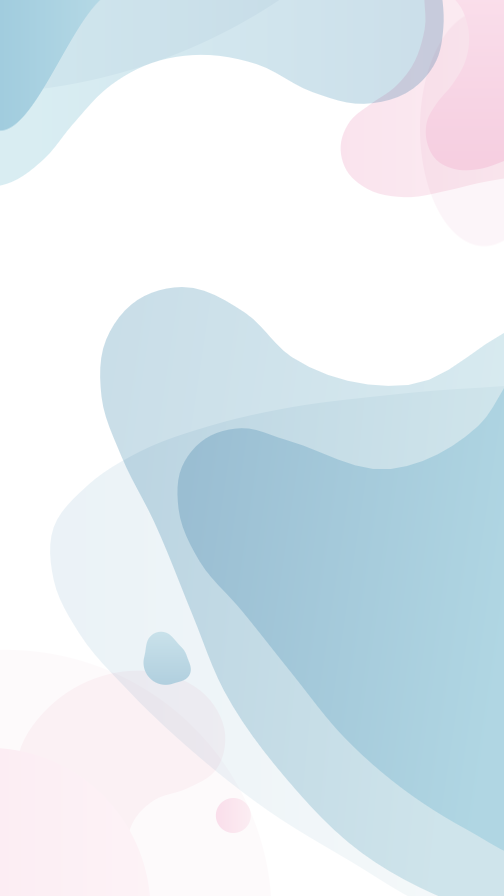
Reproduce this background procedurally as a Shadertoy shader.

```glsl
const vec2 CANVAS = vec2(432.0, 768.0);
const int N = 16;      // outline points per blob
const int STEPS = 6;   // chords per outline span

const vec3 WHITE = vec3(1.0);
const vec3 MIST_LEFT = vec3(0.92, 0.95, 0.968), MIST_RIGHT = vec3(0.96, 0.975, 0.98);
const vec3 SKY_LEFT = vec3(0.79, 0.87, 0.91), SKY_RIGHT = vec3(0.845, 0.918, 0.94);
const vec3 SEA_LEFT = vec3(0.605, 0.745, 0.825), SEA_RIGHT = vec3(0.69, 0.84, 0.89);
const vec3 CLOUD_LEFT = vec3(0.85, 0.93, 0.95), CLOUD_RIGHT = vec3(0.795, 0.872, 0.915);
const vec3 VEIL = vec3(0.96, 0.97, 0.98);
const vec3 CORNER_DEEP = vec3(0.63, 0.80, 0.87), CORNER_PALE = vec3(0.71, 0.85, 0.90);
const vec3 BLUSH = vec3(0.99, 0.962, 0.975);
const vec3 PETAL_LEFT = vec3(0.98, 0.89, 0.93), PETAL_RIGHT = vec3(0.985, 0.93, 0.95);
const vec3 ROSE_LOW = vec3(0.963, 0.81, 0.88), ROSE_HIGH = vec3(0.98, 0.87, 0.92);
const vec3 HAZE = vec3(0.993, 0.982, 0.986);
const vec3 SHELL = vec3(0.992, 0.963, 0.972);
const vec3 HILL_LEFT = vec3(0.988, 0.93, 0.953), HILL_RIGHT = vec3(0.992, 0.953, 0.967);
const vec3 BEAN_HIGH = vec3(0.79, 0.885, 0.92), BEAN_LOW = vec3(0.69, 0.81, 0.87);

// Outlines, in canvas units
const vec2 CLOUD[N] = vec2[N](
    vec2(-60, 828), vec2(-40, 602), vec2(-15, 606), vec2(10, 612), vec2(38, 632), vec2(62, 661),
    vec2(95, 695), vec2(130, 714), vec2(172, 721), vec2(220, 713), vec2(268, 689), vec2(312, 679),
    vec2(354, 692), vec2(374, 716), vec2(380, 744), vec2(378, 778));
const vec2 PETAL[N] = vec2[N](
    vec2(365, 783), vec2(364, 743), vec2(353, 711), vec2(338, 693), vec2(318, 679), vec2(300, 664),
    vec2(292, 643), vec2(297, 622), vec2(315, 606), vec2(346, 599), vec2(385, 605), vec2(410, 611),
    vec2(432, 615), vec2(470, 620), vec2(490, 720), vec2(480, 828));
const vec2 ROSE[N] = vec2[N](
    vec2(384, 778), vec2(397, 758), vec2(402, 738), vec2(399, 716), vec2(388, 696), vec2(374, 679),
    vec2(366, 664), vec2(366, 646), vec2(374, 631), vec2(390, 623), vec2(410, 623), vec2(432, 630),
    vec2(450, 638), vec2(470, 648), vec2(490, 720), vec2(480, 828));
const vec2 SKY[N] = vec2[N](
    vec2(156, 522), vec2(118, 511), vec2(91, 477), vec2(87, 428), vec2(104, 377), vec2(132, 321),
    vec2(165, 241), vec2(192, 176), vec2(245, 101), vec2(310, 37), vec2(385, -4), vec2(500, -32),
    vec2(450, 490), vec2(350, 438), vec2(250, 462), vec2(210, 500));
const vec2 MIST[N] = vec2[N](
    vec2(480, 436), vec2(400, 435), vec2(320, 428), vec2(250, 419), vec2(180, 403), vec2(120, 381),
    vec2(74, 351), vec2(46, 316), vec2(46, 271), vec2(68, 225), vec2(110, 176), vec2(165, 124),
    vec2(230, 73), vec2(300, 30), vec2(370, -10), vec2(520, -32));
const vec2 SEA[N] = vec2[N](
    vec2(207, 401), vec2(176, 392), vec2(156, 368), vec2(153, 332), vec2(171, 287), vec2(206, 246),
    vec2(250, 191), vec2(295, 136), vec2(345, 92), vec2(400, 57), vec2(460, 30), vec2(520, 208),
    vec2(445, 452), vec2(410, 403), vec2(335, 366), vec2(245, 391));
const vec2 SHELL_EDGE[N] = vec2[N](
    vec2(18, 128), vec2(42, 162), vec2(75, 184), vec2(112, 193), vec2(150, 188), vec2(180, 168),
    vec2(193, 138), vec2(185, 108), vec2(160, 92), vec2(132, 82), vec2(115, 65), vec2(109, 46),
    vec2(115, 20), vec2(110, -22), vec2(50, -22), vec2(15, 78));

// Tangent at b of the circle through a, b and c
vec2 heading(vec2 a, vec2 b, vec2 c) {
    vec2 u = b - a, v = c - b;
    return normalize(u / dot(u, u) + v / dot(v, v));
}

// Signed distance to a smooth closed curve through the outline points
float blob(vec2 p, vec2 q[N]) {
    float nearest = 1e9, side = 1.0;
    for (int i = 0; i < N; i++) {
        vec2 a = q[(i + N - 1) % N], b = q[i], c = q[(i + 1) % N], d = q[(i + 2) % N];
        float span = length(c - b);
        vec2 m0 = heading(a, b, c) * span, m1 = heading(b, c, d) * span, s = b;
        for (int k = 1; k <= STEPS; k++) {
            float t = float(k) / float(STEPS), r = 1.0 - t;
            vec2 e = r * r * ((1.0 + 2.0 * t) * b + t * m0) + t * t * ((3.0 - 2.0 * t) * c - r * m1);
            vec2 w = p - s, v = e - s;
            vec2 gap = w - v * clamp(dot(w, v) / dot(v, v), 0.0, 1.0);
            nearest = min(nearest, dot(gap, gap));
            if ((s.y > p.y) != (e.y > p.y) && w.x < v.x * w.y / v.y) side = -side;
            s = e;
        }
    }
    return side * sqrt(nearest);
}

float disc(vec2 p, vec2 centre, float radius) { return length(p - centre) - radius; }

float smoothUnion(float a, float b, float k) {
    float h = max(k - abs(a - b), 0.0) / k;
    return min(a, b) - h * h * k * 0.25;
}

float cover(float d) { return clamp(0.5 - d * iResolution.y / CANVAS.y, 0.0, 1.0); }

vec3 ramp(vec3 a, vec3 b, float from, float to, float x) {
    return mix(a, b, clamp((x - from) / (to - from), 0.0, 1.0));
}

// Translucent tint and opaque fill
void wash(inout vec3 col, vec3 tint, float d) { col *= mix(WHITE, tint, cover(d)); }
void fill(inout vec3 col, vec3 paint, float d) { col = mix(col, paint, cover(d)); }

void mainImage(out vec4 fragColor, in vec2 fragCoord) {
    vec2 p = fragCoord / iResolution.xy * CANVAS;
    float slant = p.x - 0.15 * p.y;
    vec3 col = WHITE;

    // Pink hills, lower left
    wash(col, HAZE, disc(p, vec2(5, -17), 228.0));
    wash(col, SHELL, blob(p, SHELL_EDGE));
    fill(col, ramp(HILL_LEFT, HILL_RIGHT, 0.0, 130.0, p.x), disc(p, vec2(-10, -12), 139.0));

    // Blue waves
    wash(col, ramp(MIST_LEFT, MIST_RIGHT, 60.0, 400.0, p.x), blob(p, MIST));
    wash(col, ramp(SKY_LEFT, SKY_RIGHT, 30.0, 370.0, slant), blob(p, SKY));
    fill(col, ramp(SEA_LEFT, SEA_RIGHT, 110.0, 400.0, slant), blob(p, SEA));

    // Bean and dot
    float bean = smoothUnion(disc(p, vec2(138, 214), 12.5), disc(p, vec2(142, 200), 19.0), 5.0);
    bean = smoothUnion(bean, disc(p, vec2(154, 194), 9.5), 4.0);
    fill(col, ramp(BEAN_LOW, BEAN_HIGH, 180.0, 227.0, p.y), bean);
    fill(col, ramp(ROSE_HIGH, PETAL_RIGHT, 185.0, 215.0, p.x), disc(p, vec2(200, 69), 15.0));

    // Pink petals, upper right
    vec2 halfSize = vec2(55, 101);
    wash(col, BLUSH, (length((p - vec2(415, 658)) / halfSize) - 1.0) * halfSize.x);
    wash(col, ramp(PETAL_LEFT, PETAL_RIGHT, 290.0, 432.0, p.x), blob(p, PETAL));
    fill(col, ramp(ROSE_LOW, ROSE_HIGH, 630.0, 768.0, p.y), blob(p, ROSE));

    // Blue cloud, upper left
    float cloud = blob(p, CLOUD);
    wash(col, ramp(CLOUD_LEFT, CLOUD_RIGHT, 30.0, 370.0, p.x), cloud);
    wash(col, VEIL, max(cloud, disc(p, vec2(-25, 1165), 477.0)));
    float cornerEdge = mix(656.0, 776.0, smoothstep(0.0, 102.0, p.x));
    fill(col, ramp(CORNER_DEEP, CORNER_PALE, 0.0, 90.0, p.x), (cornerEdge - p.y) / 1.8);

    fragColor = vec4(col, 1.0);
}
```
